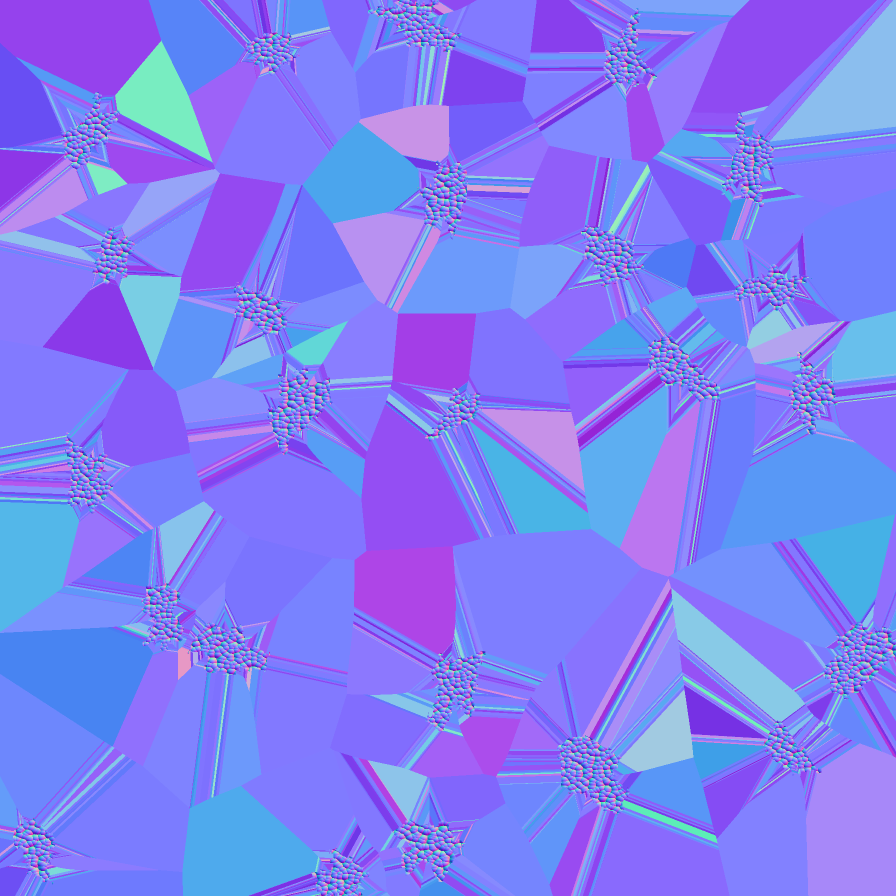
Reproduce this texture map procedurally as a WebGL 1 fragment shader.

```glsl
precision highp float;
// Normal map of rough islands whose rim colours fan out into Voronoi wedges and stripes.

uniform vec2 u_resolution;

#define GRID 5.0        // islands per side
#define SCATTER 0.85    // island offset inside its grid square
#define GAPS 0.1        // share of empty grid squares
#define CORNERS 13.0    // rim corners per island
#define ISLAND 0.066    // largest island radius
#define STRIPES 8.0     // colour stripes per rim edge
#define GRAIN 190.0     // grains per canvas side
#define RAGGED 0.007    // roughness of the rim
#define SEED 7.0

const float TAU = 6.2831853;

float hash(vec2 p) {
  vec3 q = fract(vec3(p.xyx) * 0.1031 + SEED * 0.0137);
  q += dot(q, q.yzx + 33.33);
  return fract((q.x + q.y) * q.z);
}

vec2 hash2(vec2 p) {
  return vec2(hash(p), hash(p + vec2(41.7, 13.3)));
}

vec3 encodeNormal(vec2 tilt) {
  tilt *= min(1.0, 0.9 / max(length(tilt), 0.001));
  return 0.5 + 0.5 * vec3(tilt, sqrt(1.0 - dot(tilt, tilt)));
}

// Facet colour: a weighted choice of tilt, then a random deviation.
vec3 facetColor(vec2 key) {
  float pick = hash(key + 5.1);
  vec2 tilt = vec2(0.02, -0.04);
  float spread = 0.2;
  if (pick > 0.41) { tilt = vec2(0.12, -0.42); spread = 0.32; }
  if (pick > 0.64) { tilt = vec2(-0.25, 0.18); spread = 0.3; }
  if (pick > 0.85) tilt = vec2(0.06, 0.52);
  if (pick > 0.92) tilt = vec2(0.56, 0.14);
  if (pick > 0.98) tilt = vec2(0.0, 0.82);
  float angle = TAU * hash(key + 19.3);
  return encodeNormal(tilt + spread * hash(key + 27.9) * vec2(cos(angle), sin(angle)));
}

// Grain colour: cellular noise shaded as small domes.
vec3 grainColor(vec2 p) {
  vec2 g = p * GRAIN * vec2(0.85, 1.15);
  vec2 cell = floor(g);
  vec2 nearest = vec2(2.0);
  for (int y = -1; y <= 1; y++)
    for (int x = -1; x <= 1; x++) {
      vec2 c = cell + vec2(x, y);
      vec2 d = g - c - hash2(c);
      if (dot(d, d) < dot(nearest, nearest)) nearest = d;
    }
  return encodeNormal(nearest * 1.35);
}

// Corner k of an island's jagged, stretched rim.
vec2 rimCorner(float k, float island, float size) {
  vec2 h = hash2(vec2(mod(k, CORNERS) + 3.0, island));
  float a = TAU * (k + 0.7 * h.x) / CORNERS;
  float turn = TAU * hash(vec2(island, 71.0));
  vec2 v = size * mix(0.25, 1.0, h.y) * vec2(cos(a), 0.6 * sin(a));
  return mat2(cos(turn), sin(turn), -sin(turn), cos(turn)) * v;
}

vec3 shade(vec2 p) {
  float best = 10.0;
  vec2 key = vec2(0.0);
  bool inside = false;
  for (float j = 0.0; j < GRID; j++)
    for (float i = 0.0; i < GRID; i++) {
      vec2 id = vec2(i, j);
      float island = 1.0 + i + j * GRID;
      vec2 q = p - (id + 0.5 + SCATTER * (hash2(id + 2.0) - 0.5)) / GRID;
      float size = ISLAND * mix(0.6, 1.0, hash(id + 61.0));
      // Skip empty squares and islands too far away to be nearest.
      if (hash(id + 83.0) < GAPS || length(q) - size > best) continue;
      bool within = false;
      vec2 a = rimCorner(0.0, island, size);
      for (float k = 0.0; k < CORNERS; k++) {
        vec2 b = rimCorner(k + 1.0, island, size);
        vec2 edge = b - a;
        float t = clamp(dot(q - a, edge) / dot(edge, edge), 0.0, 1.0);
        float d = length(q - a - edge * t);
        if (d < best) {
          best = d;
          // Corners own one wedge; edges are cut into uneven stripes.
          float stripe = floor(STRIPES * (t + 0.1 * sin(9.0 * t + 2.0 * k))) + 4.0;
          if (t <= 0.0 || t >= 1.0) stripe = 0.0;
          float corner = mod(k + step(1.0, t), CORNERS);
          key = vec2(island * 17.0 + corner, stripe * 3.0);
        }
        if ((a.y > q.y) != (b.y > q.y) && q.x < a.x + (q.y - a.y) * edge.x / edge.y)
          within = !within;
        a = b;
      }
      inside = inside || within;
    }
  bool rough = inside || best < RAGGED * hash(floor(p * GRAIN) + 9.0) - 0.002;
  return rough ? grainColor(p) : facetColor(key);
}

void main() {
  // Four samples per pixel smooth the edges.
  vec3 color = vec3(0.0);
  for (int y = 0; y < 2; y++)
    for (int x = 0; x < 2; x++) {
      vec2 offset = 0.5 * vec2(x, y) - 0.25;
      color += shade((gl_FragCoord.xy + offset) / u_resolution);
    }
  gl_FragColor = vec4(color * 0.25, 1.0);
}
```
